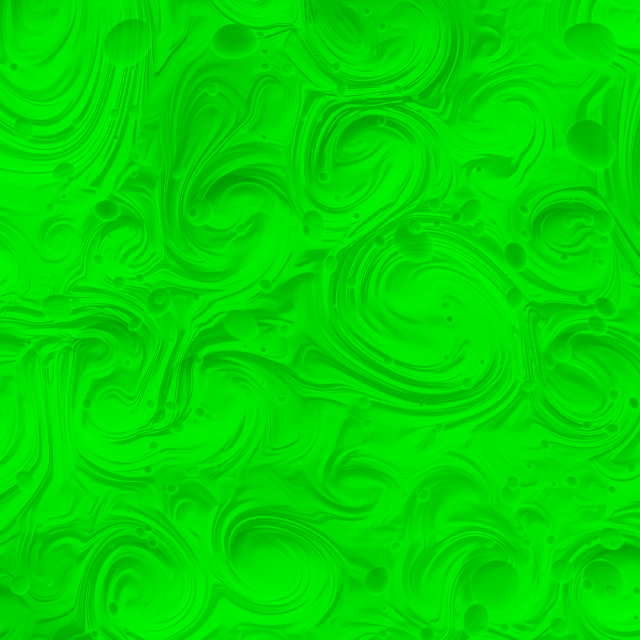
A WebGL 1 fragment shader for this texture:

```glsl
precision highp float;
// Glossy green liquid: scattered vortices stir a creased height field,
// whose sheared rings turn into filaments around calm round bowls.
// Clusters of round bubbles lie on top, dark above and bright below.
uniform vec2 u_resolution;

const vec2 LIGHT = vec2(-0.35, 0.94);
const vec3 GREEN = vec3(0.0, 1.0, 0.0);

float hash(vec2 p) {
  return fract(sin(dot(p, vec2(127.1, 311.7))) * 43758.545);
}

vec2 hash2(vec2 p) {
  return vec2(hash(p), hash(p + 37.3));
}

// Smooth value noise from -1 to 1
float noise(vec2 p) {
  vec2 cell = floor(p);
  vec2 f = fract(p);
  f = f * f * f * (f * (f * 6.0 - 15.0) + 10.0);
  float low = mix(hash(cell), hash(cell + vec2(1.0, 0.0)), f.x);
  float high = mix(hash(cell + vec2(0.0, 1.0)), hash(cell + 1.0), f.x);
  return mix(low, high, f.y) * 2.0 - 1.0;
}

vec2 rotate(vec2 v, float angle) {
  float c = cos(angle);
  float s = sin(angle);
  return vec2(c * v.x - s * v.y, s * v.x + c * v.y);
}

vec2 bend(vec2 p) {
  return p + 0.05 * vec2(noise(p * 3.0 + 4.0), noise(p * 3.0 + 29.0));
}

// Vortex layer: stirred position in xy, core weight in z, bowl shade in w
vec4 stir(vec2 p, float scale, float twist, float seed) {
  vec2 q = p * scale;
  vec2 base = floor(q);
  vec2 shift = vec2(0.0);
  float core = 0.0;
  float bowl = 0.0;
  for (int j = -1; j <= 1; j++) {
    for (int i = -1; i <= 1; i++) {
      vec2 cell = base + vec2(float(i), float(j));
      vec2 id = cell + seed;
      vec2 arm = q - cell - mix(vec2(0.2), vec2(0.8), hash2(id));
      float radius = mix(0.35, 0.85, hash(id + 11.7));
      float t = length(arm) / radius;
      float weight = 1.0 - smoothstep(0.25, 1.0, t);
      float spin = hash(id + 5.1) * 2.0 - 1.0;
      float angle = twist * (spin + 0.6 * sign(spin));
      shift += rotate(arm, angle * weight) - arm;
      core = max(core, weight);
      float disc = 1.0 - smoothstep(0.53, 0.56, t);
      bowl -= disc * t * dot(arm / radius, LIGHT) * 3.4;
    }
  }
  return vec4((q + shift) / scale, core, bowl);
}

// Lays one grid of bubbles over a tone: shaded bowl with a thin bright rim
float bubbles(float tone, vec2 p, float scale, float share, float seed) {
  vec2 q = p * scale;
  vec2 id = floor(q) + seed;
  float radius = mix(0.09, 0.32, hash(id + 3.9));
  vec2 arm = fract(q) - mix(vec2(0.36), vec2(0.64), hash2(id));
  float t = length(arm) / radius;
  float soft = 0.0016 * scale / radius;
  float cluster = 1.0 + noise(id * 4.5 / scale);
  float present = step(hash(id + 8.3), share * cluster * cluster);
  float inside = present * (1.0 - smoothstep(1.0 - soft, 1.0 + soft, t));
  float lit = -dot(arm / radius, LIGHT) * t;
  float depth = 0.2 * pow(hash(id + 15.2), 2.0);
  float bowl = 0.85 - depth * (1.0 - t * t) + lit * (lit > 0.0 ? 0.09 : 0.2);
  float rim = exp(-pow((t - 1.0) / (1.3 * soft), 2.0));
  return mix(tone, bowl, 0.8 * inside) + 0.05 * present * rim;
}

// Creased folds, calmer where the fluid turns as one body
float folds(vec2 p, float calm) {
  float sum = 0.4 * noise(p * 3.5);
  float amp = 0.19;
  float freq = 7.0;
  for (int i = 0; i < 4; i++) {
    float n = noise(p * freq + float(i) * 17.3);
    sum += amp * sqrt(n * n + 0.003) * (1.0 - 0.8 * calm);
    freq *= 2.0;
    amp *= 0.4;
  }
  return sum;
}

float height(vec2 p) {
  vec4 large = stir(bend(p), 3.7, 2.5, 2.0);
  vec4 medium = stir(large.xy, 8.0, 1.9, 19.0);
  vec4 small = stir(medium.xy, 17.0, 1.2, 43.0);
  float calm = smoothstep(0.5, 0.95, max(large.z, 0.8 * medium.z));
  float bowls = large.z * 0.36 + medium.z * 0.14 + small.z * 0.04;
  return folds(small.xy, calm) - bowls;
}

float shade(vec2 p) {
  vec2 e = LIGHT * 0.001;
  float slope = (height(p - e) - height(p + e)) / 0.002;
  float facing = slope * 0.13;
  facing /= sqrt(1.0 + facing * facing);
  float relief = facing * (facing > 0.0 ? 0.085 : 0.135);

  // Broad light and dark pools, drawn out by the vortices
  vec4 flow = stir(bend(p), 3.7, 2.5, 2.0);
  float pools = 0.07 * noise(p * 3.0 + 9.0) + 0.05 * noise(flow.xy * 6.0);
  float bowl = clamp(flow.w, -1.2, 1.0) * (flow.w > 0.0 ? 0.05 : 0.09);
  float tone = 0.878 + relief + pools + bowl;

  // Bubbles from large to tiny
  vec2 wet = p + 0.014 * vec2(noise(p * 9.0), noise(p * 9.0 + 31.0));
  tone = bubbles(tone, wet, 7.0, 0.22, 61.0);
  tone = bubbles(tone, wet + 0.37, 14.0, 0.16, 83.0);
  tone = bubbles(tone, wet + 0.71, 31.0, 0.1, 7.0);
  // Highlights level off
  return tone - 0.55 * max(tone - 0.9, 0.0);
}

void main() {
  float unit = min(u_resolution.x, u_resolution.y);
  vec2 p = gl_FragCoord.xy / unit;
  // Two diagonal samples soften the finest filaments
  vec2 offset = vec2(0.25) / unit;
  float tone = 0.5 * (shade(p - offset) + shade(p + offset));
  gl_FragColor = vec4(GREEN * clamp(tone, 0.45, 0.97), 1.0);
}
```
